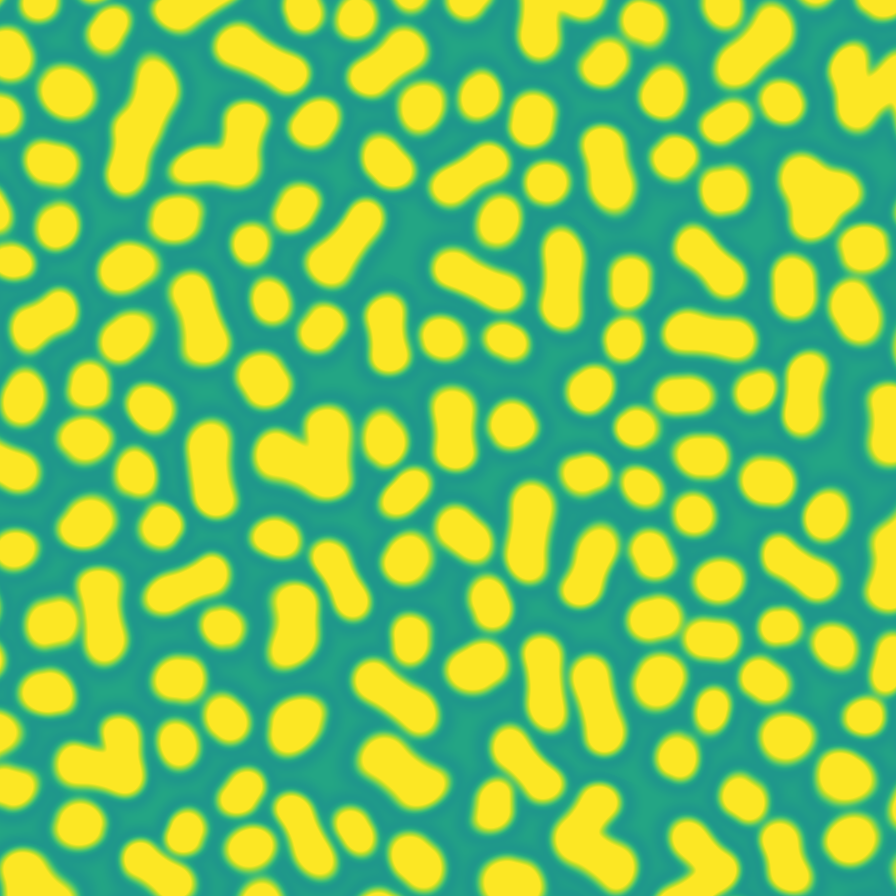
This pattern is drawn by a Shadertoy shader. Its source:

```glsl
const float CELLS = 12.9;        // sites across the canvas
const float ROW_HEIGHT = 0.87;   // staggered rows, nearly hexagonal
const float JITTER = 0.5;
const float LINK_REACH = 0.77;   // closer sites fuse into worms
const float WORM_RADIUS = 0.215;
const float BLEND = 22.0;        // sharpness of the smooth union
const float FRINGE = 0.2;        // width of the soft rim

const vec3 RAMP[6] = vec3[6](
    vec3(0.12, 0.59, 0.545),
    vec3(0.14, 0.66, 0.51),
    vec3(0.27, 0.75, 0.44),
    vec3(0.49, 0.82, 0.31),
    vec3(0.72, 0.87, 0.16),
    vec3(0.99, 0.905, 0.14));

float hash(vec2 p) {
    return fract(sin(dot(p, vec2(127.1, 311.7))) * 43758.5453);
}

vec2 hash2(vec2 p) {
    return vec2(hash(p), hash(p + 57.3));
}

vec2 noise2(vec2 p) {
    vec2 i = floor(p), f = fract(p);
    f = f * f * (3.0 - 2.0 * f);
    return mix(mix(hash2(i), hash2(i + vec2(1, 0)), f.x),
               mix(hash2(i + vec2(0, 1)), hash2(i + vec2(1, 1)), f.x), f.y);
}

float segmentDistance(vec2 p, vec2 a, vec2 b) {
    vec2 ab = b - a;
    float t = clamp(dot(p - a, ab) / max(dot(ab, ab), 1e-5), 0.0, 1.0);
    return length(p - a - ab * t);
}

float rowShift(float row) {
    return 0.5 * mod(row, 2.0);
}

vec2 sitePosition(vec2 cell) {
    vec2 center = vec2(cell.x + 0.5 + rowShift(cell.y), (cell.y + 0.5) * ROW_HEIGHT);
    return center + JITTER * (hash2(cell) - 0.5);
}

float unionWeight(float d) {
    return exp(-BLEND * d);
}

// Weight of one site: a lone oval, or a joint with its links
float siteWeight(vec2 p, vec2 cell) {
    vec2 site = sitePosition(cell);
    float nearest = 2.0;
    float weight = 0.0;
    for (int j = -1; j <= 1; j++)
    for (int i = -1; i <= 1; i++) {
        if (i == 0 && j == 0) continue;
        vec2 other = sitePosition(cell + vec2(i, j));
        float gap = distance(site, other);
        nearest = min(nearest, gap);
        bool owned = j > 0 || (j == 0 && i > 0);   // count each link once
        if (owned && gap < LINK_REACH)
            weight += unionWeight(segmentDistance(p, site, other) - WORM_RADIUS);
    }
    if (nearest < LINK_REACH)
        return weight + unionWeight(distance(p, site) - WORM_RADIUS);

    float stretch = hash(cell + 19.7);
    float angle = 6.2832 * hash(cell + 83.1);
    vec2 arm = 0.13 * stretch * vec2(cos(angle), sin(angle));
    float radius = clamp(0.5 * nearest - 0.16, 0.2, 0.3) - 0.03 * stretch;
    return weight + unionWeight(segmentDistance(p, site - arm, site + arm) - radius);
}

// Signed distance to the smooth union of all nearby shapes
float blobDistance(vec2 p) {
    float row = floor(p.y / ROW_HEIGHT);
    float weight = 1e-9;
    for (int j = -1; j <= 1; j++) {
        float r = row + float(j);
        float column = floor(p.x - rowShift(r));
        for (int i = -1; i <= 1; i++)
            weight += siteWeight(p, vec2(column + float(i), r));
    }
    return -log(weight) / BLEND;
}

vec3 rampColor(float t) {
    float x = clamp(t, 0.0, 1.0) * 5.0;
    int i = min(int(x), 4);
    return mix(RAMP[i], RAMP[i + 1], x - float(i));
}

void mainImage(out vec4 fragColor, in vec2 fragCoord) {
    vec2 p = fragCoord / iResolution.y * CELLS;

    // Turn the rows and bend the shapes a little
    p = mat2(0.91, 0.41, -0.41, 0.91) * p + 20.0;
    p += 0.25 * (noise2(p * 0.9) - 0.5);

    float d = blobDistance(p);
    float rim = clamp(1.0 - d / FRINGE, 0.0, 1.0);
    float level = rim * rim * (2.0 - rim);
    level += 0.16 * smoothstep(0.18, 0.42, d);   // lighter open ground
    fragColor = vec4(rampColor(level), 1.0);
}
```
